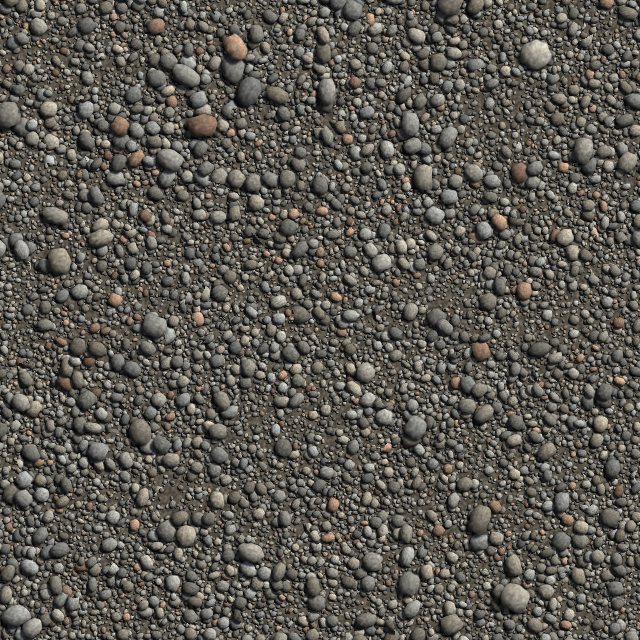
This texture is drawn by a WebGL 2 fragment shader. Its source:

```glsl
#version 300 es
precision highp float;

uniform vec2 u_resolution;
out vec4 fragColor;

// Light and shadow
const vec3 LIGHT = vec3(0.50, 0.52, 0.69);
const float AMBIENT = 0.20;
const float SUN = 1.08;
const vec3 SHADOW_TINT = vec3(0.27, 0.29, 0.35);
const float SHADOW_LENGTH = 0.55;
const float CONTACT_DARKENING = 0.35;

// Stone shape and colour
const float JITTER = 0.62;
const vec2 RADIUS_RANGE = vec2(0.33, 0.56);
const vec2 ASPECT_RANGE = vec2(0.62, 0.98);
const float OUTLINE_WOBBLE = 0.20;
const float SURFACE_BUMP = 0.22;
const vec2 ALBEDO_RANGE = vec2(0.42, 0.69);
const vec3 WARM_GREY = vec3(1.03, 0.97, 0.86);
const vec3 COOL_GREY = vec3(0.96, 0.97, 0.95);
const vec3 RUSTY = vec3(1.10, 0.90, 0.75);
const float RUSTY_SHARE = 0.07;

// Ground between the stones
const vec3 SOIL = vec3(0.35, 0.325, 0.285);
const float PATCH_SCALE = 7.0;
const float GRIT_SCALE = 190.0;

vec3 hash3(vec3 p) {
    p = fract(p * vec3(0.1031, 0.1030, 0.0973));
    p += dot(p, p.yxz + 33.33);
    return fract((p.xxy + p.yxx) * p.zyx);
}

float cornerGradient(vec2 corner, vec2 offset) {
    return dot(hash3(vec3(corner, 7.0)).xy * 2.0 - 1.0, offset);
}

float gradientNoise(vec2 p) {
    vec2 i = floor(p), f = p - i;
    vec2 u = f * f * f * (f * (f * 6.0 - 15.0) + 10.0);
    vec2 e = vec2(1.0, 0.0);
    float bottom = mix(cornerGradient(i, f), cornerGradient(i + e, f - e), u.x);
    float top = mix(cornerGradient(i + e.yx, f - e.yx), cornerGradient(i + 1.0, f - 1.0), u.x);
    return 1.4 * mix(bottom, top, u.y);
}

mat2 rotation(float a) {
    return mat2(cos(a), sin(a), -sin(a), cos(a));
}

// Rounded superellipse: 0 at the centre, 1 on the outline
float stoneDistance(vec2 p, float power) {
    vec2 a = pow(abs(p) + 1e-4, vec2(power));
    return pow(a.x + a.y, 1.0 / power);
}

vec3 stoneAlbedo(vec3 rnd) {
    vec3 tint = mix(COOL_GREY, WARM_GREY, rnd.y);
    tint = mix(tint, RUSTY, step(1.0 - RUSTY_SHARE, rnd.z));
    return tint * mix(ALBEDO_RANGE.x, ALBEDO_RANGE.y, rnd.x);
}

// Paints one size of stones over the colour, far from the light first
void paintStones(vec2 p, float cells, float density, float turn, inout vec3 color) {
    mat2 gridTurn = rotation(turn);
    vec2 q = gridTurn * p * cells + cells;
    vec2 sunward = gridTurn * LIGHT.xy;
    vec2 home = floor(q);
    float pixelSize = cells / min(u_resolution.x, u_resolution.y);

    for (int y = -1; y <= 1; y++)
    for (int x = -1; x <= 1; x++) {
        vec2 cell = home + vec2(x, y);
        vec3 place = hash3(vec3(cell, cells));
        if (place.z > density) continue;
        vec3 form = hash3(vec3(cell, cells + 17.0));
        vec3 paint = hash3(vec3(cell, cells + 43.0));

        float radius = mix(RADIUS_RANGE.x, RADIUS_RANGE.y, form.x * form.x);
        vec2 rel = (q - cell - 0.5 - (place.xy - 0.5) * JITTER) / radius;
        if (dot(rel, rel) > 5.0) continue;

        float aspect = mix(ASPECT_RANGE.x, ASPECT_RANGE.y, form.y);
        mat2 toLocal = rotation(form.z * 6.283);
        vec2 squash = vec2(1.0, 1.0 / aspect);
        float power = mix(2.0, 2.9, paint.z);
        vec2 local = toLocal * rel * squash;
        float wobble = gradientNoise(local * 1.3 + place.xy * 90.0);
        float d = stoneDistance(local, power) * (1.0 + OUTLINE_WOBBLE * wobble);

        // Thrown shadow and contact shade on whatever lies below
        vec2 shadowPoint = toLocal * (rel + sunward * SHADOW_LENGTH) * squash;
        float shadow = 1.0 - smoothstep(0.82, 1.12, stoneDistance(shadowPoint, power));
        float contact = 1.0 - smoothstep(0.9, 1.35, d);
        color *= mix(vec3(1.0), SHADOW_TINT, shadow) * (1.0 - CONTACT_DARKENING * contact);

        // Domed top with a slightly uneven surface
        vec2 slope = (squash * local) * toLocal * (0.35 + 0.55 * d * d);
        vec2 grain = local * 2.6 + place.yx * 70.0;
        slope += SURFACE_BUMP * vec2(gradientNoise(grain), gradientNoise(grain + 31.0));
        vec3 normal = normalize(vec3(slope, 0.85));
        float diffuse = max(dot(normal, vec3(sunward, LIGHT.z)), 0.0);
        vec3 lit = stoneAlbedo(paint) * (AMBIENT + SUN * diffuse);
        lit *= 1.0 + 0.16 * gradientNoise(grain * 1.9);

        float edge = 0.75 * pixelSize / radius;
        color = mix(color, lit, 1.0 - smoothstep(1.0 - edge, 1.0 + edge, d));
    }
}

void main() {
    vec2 p = gl_FragCoord.xy / min(u_resolution.x, u_resolution.y);

    // Soil with grit and broad bare patches
    float patches = gradientNoise(p * PATCH_SCALE) + 0.5 * gradientNoise(p * PATCH_SCALE * 2.3 + 9.0);
    float grit = gradientNoise(p * GRIT_SCALE) + 0.6 * gradientNoise(p * GRIT_SCALE * 0.4);
    vec3 color = SOIL * (1.0 + 0.35 * grit);

    // Stones from gravel to cobbles: cells across, density, patchiness, turn
    for (int i = 0; i < 5; i++) {
        float size = float(i);
        float cells = floor(142.0 * pow(0.645, size));
        float density = 0.74 - 0.025 * size - 0.033 * size * size;
        float patchiness = i < 4 ? 0.3 : 0.0;
        float turn = 0.3 * cos(size * 2.6);
        paintStones(p, cells, density + patchiness * patches, turn, color);
    }

    color *= 1.0 + 0.10 * grit;
    fragColor = vec4(clamp(color, 0.0, 1.0), 1.0);
}
```
